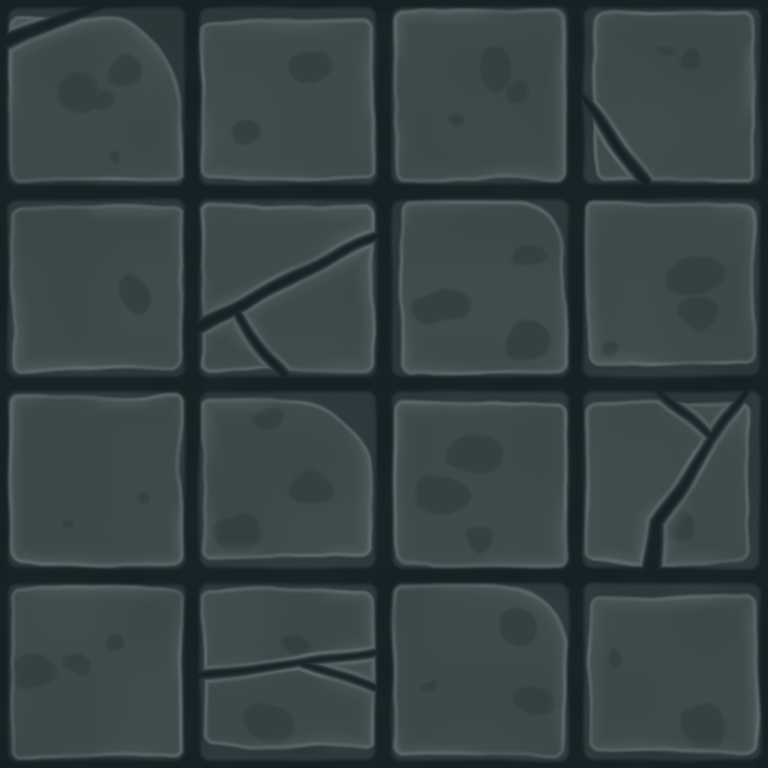
This texture is drawn by a WebGL 1 fragment shader. Its source:

```glsl
precision highp float;
uniform vec2 u_resolution;

const float STONES = 4.0;
const vec3 GROUT = vec3(0.085, 0.135, 0.145);
const vec3 SHADOW = vec3(0.175, 0.225, 0.235);
const vec3 STONE = vec3(0.24, 0.288, 0.293);
const vec3 STAIN = vec3(0.197, 0.243, 0.248);
const vec3 BEVEL = vec3(0.31, 0.355, 0.36);
const vec3 RIM = vec3(0.365, 0.42, 0.425);

// Depth of the broken upper right corner: one column of stones per line, bottom to top
const mat4 CHIPS = mat4(
  0.00, 0.00, 0.00, 0.28,
  0.00, 0.25, 0.00, 0.00,
  0.17, 0.00, 0.14, 0.00,
  0.00, 0.00, 0.04, 0.00);

float hash(vec2 p) {
  return fract(sin(dot(p, vec2(127.1, 311.7))) * 43758.5453);
}

vec2 hash2(vec2 p) {
  return vec2(hash(p), hash(p + 37.3));
}

float noise(vec2 p) {
  vec2 i = floor(p), f = fract(p);
  f = f * f * (3.0 - 2.0 * f);
  return mix(mix(hash(i), hash(i + vec2(1, 0)), f.x),
             mix(hash(i + vec2(0, 1)), hash(i + 1.0), f.x), f.y);
}

vec2 warp(vec2 p, float frequency, float amount) {
  return (vec2(noise(p * frequency), noise(p * frequency + 51.7)) - 0.5) * amount;
}

float roundBox(vec2 p, vec2 halfSize, float radius) {
  vec2 d = abs(p) - halfSize + radius;
  return length(max(d, 0.0)) + min(max(d.x, d.y), 0.0) - radius;
}

float smoothMax(float a, float b, float k) {
  float h = max(k - abs(a - b), 0.0) / k;
  return max(a, b) + h * h * k * 0.25;
}

float cover(float d, float softness) {
  return 1.0 - smoothstep(-softness, softness, d);
}

float chipDepth(vec2 cell) {
  vec4 index = vec4(0, 1, 2, 3);
  vec4 column = 1.0 - step(0.5, abs(index - cell.x));
  vec4 row = 1.0 - step(0.5, abs(index - cell.y));
  return dot(row, CHIPS * column);
}

// Tapered line from a to b
float crack(vec2 p, vec2 a, vec2 b, float startWidth, float endWidth) {
  vec2 ab = b - a;
  float t = clamp(dot(p - a, ab) / dot(ab, ab), 0.0, 1.0);
  return length(p - a - ab * t) - mix(startWidth, endWidth, t);
}

// Forked fractures of five stones, in stone units
float cracks(vec2 p) {
  vec2 forkA = vec2(3.70, 1.72), forkB = vec2(1.56, 0.547), bend = vec2(3.42, 1.28);
  float d = crack(p, vec2(0.02, 3.77), vec2(0.52, 3.98), 0.03, 0.022);
  d = min(d, crack(p, vec2(3.03, 3.50), vec2(3.36, 3.05), 0.016, 0.024));
  d = min(d, crack(p, vec2(1.02, 2.30), vec2(1.98, 2.78), 0.026, 0.016));
  d = min(d, crack(p, vec2(1.22, 2.38), vec2(1.48, 2.04), 0.014, 0.02));
  d = min(d, crack(p, vec2(3.90, 1.98), forkA, 0.018, 0.014));
  d = min(d, crack(p, vec2(3.41, 1.98), forkA, 0.016, 0.01));
  d = min(d, crack(p, forkA, bend, 0.012, 0.026));
  d = min(d, crack(p, bend, vec2(3.40, 1.03), 0.026, 0.045));
  d = min(d, crack(p, vec2(1.02, 0.474), forkB, 0.018, 0.01));
  d = min(d, crack(p, forkB, vec2(1.98, 0.60), 0.01, 0.013));
  return min(d, crack(p, forkB, vec2(1.98, 0.406), 0.01, 0.013));
}

// Soft-edged dark blotches, absent from some stones
float stains(vec2 p, vec2 cell) {
  float amount = 0.0;
  for (int i = 0; i < 4; i++) {
    vec2 seed = cell * 7.3 + float(i) * 19.1;
    vec2 center = (hash2(seed) - 0.5) * 0.64;
    float radius = mix(0.03, 0.12, pow(hash(seed + 5.0), 1.6));
    vec2 stretch = mix(vec2(0.75, 1.2), vec2(1.1, 0.9), hash(seed + 9.0));
    float present = step(0.35, hash(seed + 13.0));
    amount = max(amount, present * cover(length((p - center) * stretch) - radius, 0.016));
  }
  return amount * step(0.2, hash(cell + 71.0));
}

void main() {
  vec2 q = gl_FragCoord.xy / u_resolution * STONES;
  vec2 cell = floor(q);
  vec2 p = fract(q) - 0.5;
  vec2 grain = q + cell * 13.0;
  float pixel = STONES / min(u_resolution.x, u_resolution.y);

  // Block and its worn, unevenly inset top face
  float block = roundBox(p + warp(grain, 4.0, 0.014), vec2(0.46), 0.05);
  vec2 wobbled = p + warp(grain, 3.5, 0.034) + warp(grain, 11.0, 0.01);
  vec2 low = 0.065 * pow(hash2(cell + 3.0), vec2(4.0));
  vec2 high = 0.065 * pow(hash2(cell + 23.0), vec2(4.0));
  float face = roundBox(wobbled - (low - high) * 0.5, 0.455 - (low + high) * 0.5, 0.06);
  float corner = dot(wobbled, vec2(0.7071)) - 0.68 + chipDepth(cell);
  face = smoothMax(face, corner, 0.1);

  // Fractures split the face and open down to the grout
  float gap = cracks(q + warp(grain, 5.0, 0.035));
  face = max(max(face, block + 0.004), 0.009 - gap);
  block = max(block, -gap);

  // Mottled stone, stains, broad bevel and thin bright rim
  float patches = noise(grain * 2.6 + 8.0);
  vec3 stone = STONE + (patches - 0.5) * 0.022;
  stone = mix(stone, STAIN, 0.85 * stains(p + warp(grain, 7.0, 0.06), cell));
  float bevel = smoothstep(-0.1, -0.008, face) * smoothstep(0.15, 0.85, noise(grain * 3.1));
  stone = mix(stone, BEVEL, 0.65 * bevel);
  float rim = exp(-pow((face + 0.013) / 0.011, 2.0));
  stone = mix(stone, RIM, rim * mix(0.35, 0.95, noise(grain * 5.0 + 4.0)));

  vec3 color = GROUT + (noise(q * 6.0) - 0.5) * 0.012;
  vec3 side = SHADOW + (noise(grain * 5.0) - 0.5) * 0.025;
  color = mix(color, side, cover(block, 0.012 + pixel));
  color = mix(color, stone, cover(face, 0.004 + pixel));
  gl_FragColor = vec4(color, 1.0);
}
```
